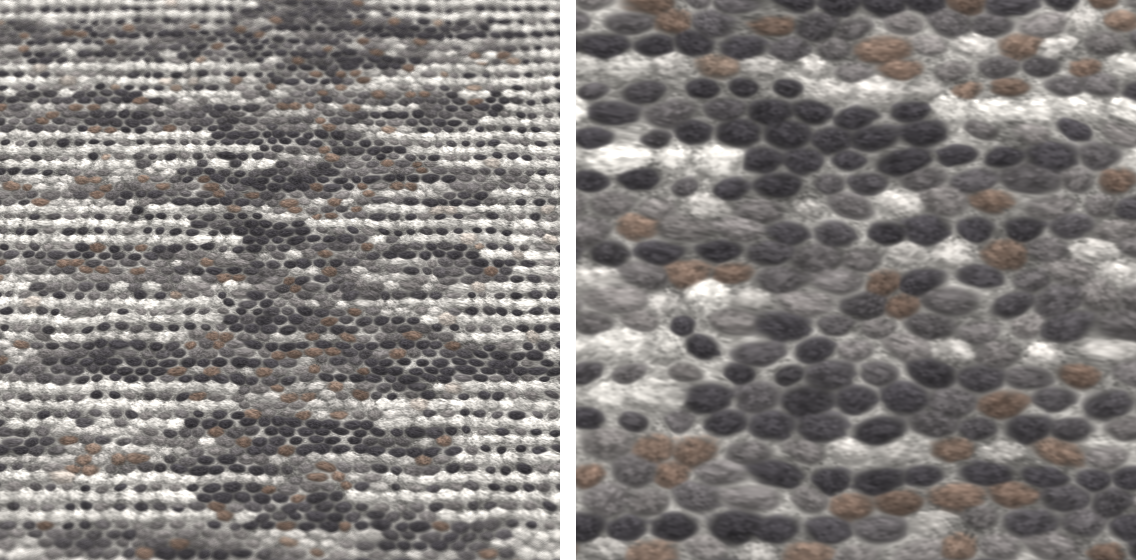
Left: the whole. Right: its middle third, enlarged.
Give the GLSL for this texture, as a WebGL 1 fragment shader.

```glsl
precision highp float;
// Flat-woven wool rug with cream and charcoal stripes, seen at a low angle.
uniform vec2 u_resolution;

const float TAU = 6.28319;
const float STRIPE_ROWS = 10.6;   // weft rows per stripe pair
const float TOTAL_ROWS = 71.0;
const vec3 CREAM = vec3(0.83, 0.815, 0.79);
const vec3 CHARCOAL = vec3(0.245, 0.235, 0.25);
const vec3 GREY = vec3(0.53, 0.51, 0.50);
const vec3 BROWN = vec3(0.50, 0.41, 0.35);

float hash(vec2 p) {
  vec3 q = fract(p.xyx * vec3(0.1031, 0.1030, 0.0973));
  q += dot(q, q.yzx + 33.33);
  return fract((q.x + q.y) * q.z);
}

float noise(vec2 p) {
  vec2 i = floor(p);
  vec2 f = fract(p);
  f = f * f * (3.0 - 2.0 * f);
  float low = mix(hash(i), hash(i + vec2(1.0, 0.0)), f.x);
  float high = mix(hash(i + vec2(0.0, 1.0)), hash(i + vec2(1.0, 1.0)), f.x);
  return mix(low, high, f.y);
}

// Positive where the cream pattern lies: stripes at left, ragged field at right.
float creamZone(float x, float row) {
  float wave = cos(TAU * (row - 0.6) / STRIPE_ROWS);
  float ragged = hash(vec2(row, 7.0)) - 0.5;
  float leftEnd = 0.47 - 0.09 * row / TOTAL_ROWS + 0.13 * ragged;
  float left = min(wave * 0.5 + 0.03, (leftEnd - x) * 6.0);
  float drift = noise(vec2(row * 0.16, 3.0)) - 0.5;
  float rightEdge = 0.80 - 0.11 * wave + 0.22 * drift + 0.14 * ragged;
  return max(left, (x - rightEdge) * 6.0);
}

// Colour of one stitch; even rows carry the pale yarn.
vec3 yarnColour(vec2 id, float even, bool pale) {
  float pick = hash(id + 31.7);
  float run = noise(vec2(id.x * 0.17, id.y * 5.3 + 11.0));
  vec3 colour = CHARCOAL;
  if (pale) {
    colour = even > 0.5 ? CREAM : mix(CHARCOAL, GREY, 0.9 * smoothstep(0.3, 0.9, pick));
    if (pick > 0.965) colour = mix(BROWN, CREAM, 0.3 + 0.4 * even);
  } else {
    colour = mix(CHARCOAL, GREY, smoothstep(0.3, 0.85, run + 0.3 * (pick - 0.5)));
    if (run + 0.35 * pick > 0.93) colour = mix(GREY, CREAM, 0.7);
    if (pick < 0.06 + 0.1 * step(0.55, run)) colour = mix(BROWN, colour, 0.25);
  }
  return colour * (0.88 + 0.24 * hash(id + 5.1));
}

// Blends the nearest stitches over the light warp threads.
vec3 weave(vec2 uv) {
  float depth = 1.0 - uv.y;
  float pitch = mix(0.024, 0.034, depth);
  vec2 p = vec2((uv.x - 0.5) / pitch + 40.0, 153.6 * log(1.0 + 0.588 * depth) + 4.0);
  p += 0.5 * vec2(noise(p * vec2(0.7, 0.5)), noise(p * vec2(0.4, 0.3) + 19.0)) - 0.25;

  // Twisted strands and short hairs, finer than the stitches.
  float fibre = noise(vec2(p.x * 4.0 + p.y * 1.5, p.y * 4.5 - p.x * 3.0)) - 0.5;
  float fuzz = noise(vec2(p.x * 9.0 + p.y * 4.0, p.y * 9.0 - p.x * 5.0)) - 0.5;
  float baseRow = floor(p.y);
  float warpLight = mix(0.52, 0.98, noise(p * vec2(0.9, 0.8) + 50.0));
  vec3 sum = CREAM * warpLight * (1.0 + 0.2 * fuzz);
  float total = 1.0;

  for (int j = -1; j <= 1; j++) {
    float row = baseRow + float(j);
    float even = 1.0 - mod(row, 2.0);
    float shift = 0.5 * even;
    float baseColumn = floor(p.x - shift);
    for (int i = -1; i <= 1; i++) {
      vec2 id = vec2(baseColumn + float(i), row);
      vec2 jitter = vec2(hash(id), hash(id + 17.3)) - 0.5;
      vec2 centre = id + vec2(0.5 + shift, 0.5) + jitter * vec2(0.24, 0.3);
      float x = (centre.x - 40.0) * pitch + 0.5;
      float zone = creamZone(x, row - 4.0) + 0.4 * jitter.x;
      bool pale = zone > 0.0;

      vec2 size = vec2(0.47, 0.55);
      if (pale) size = even > 0.5 ? vec2(0.58, 0.68) : vec2(0.35, 0.47);
      size *= 0.82 + 0.36 * hash(id + 9.4);
      vec2 d = p - centre;
      d.y += 0.35 * d.x * d.x + d.x * jitter.y * 0.4;
      d /= size;
      float bulge = 1.0 - dot(d, d) + 0.5 * fibre + 0.35 * fuzz;
      float weight = exp(5.5 * clamp(bulge, -2.0, 1.2));
      float light = 0.86 + 0.22 * clamp(bulge, -0.5, 1.0) - 0.27 * clamp(d.y, -1.0, 1.0);
      sum += yarnColour(id, even, pale) * light * weight;
      total += weight;
    }
  }
  vec3 colour = sum / total;
  return colour * (1.0 + 0.28 * fibre + 0.1 * fuzz) + 0.07 * fuzz;
}

void main() {
  vec2 uv = gl_FragCoord.xy / u_resolution;
  // Shallow focus: sharp in the middle, soft at the far and near edges.
  float blur = 0.0008 + 0.0042 * smoothstep(0.68, 1.05, uv.y)
             + 0.0040 * smoothstep(0.22, -0.05, uv.y);
  vec3 colour = vec3(0.0);
  for (int k = 0; k < 6; k++) {
    float angle = float(k) * 2.39996;
    float radius = blur * sqrt((float(k) + 0.5) / 6.0);
    colour += weave(uv + radius * vec2(cos(angle), sin(angle)));
  }
  gl_FragColor = vec4(clamp(colour / 6.0, 0.0, 1.0), 1.0);
}
```
